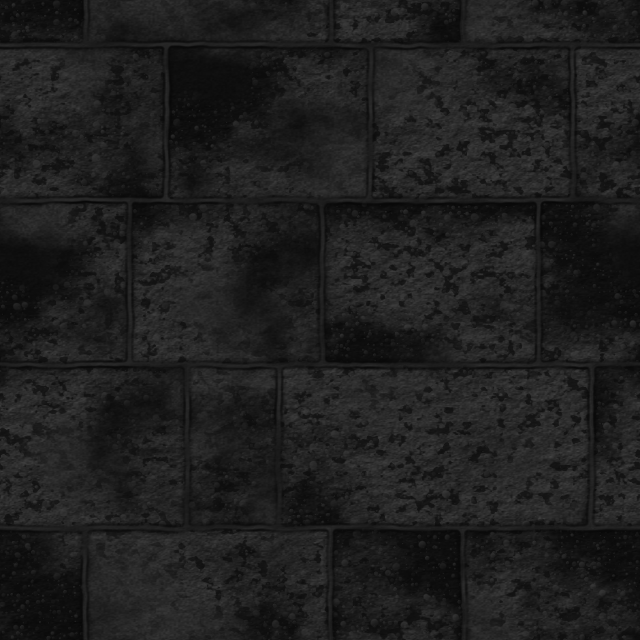
Give the GLSL for this texture, as a Shadertoy shader.

```glsl
const float ROW_TOP[4] = float[4](0.1745, 0.430, 0.6875, 0.930);
const vec3 JOINTS[4] = vec3[4](
    vec3(0.133, 0.517, 0.724), vec3(0.292, 0.436, 0.924),
    vec3(0.203, 0.504, 0.842), vec3(0.260, 0.578, 0.895));

const vec3 SOOT = vec3(0.055);
const vec3 STONE = vec3(0.168);
const vec3 MORTAR = vec3(0.145);
const vec3 PEBBLE = vec3(0.25);
const vec3 CREVICE = vec3(0.03);

const float MORTAR_WIDTH = 0.0035;
const float CORNER = 0.010;
const float WOBBLE = 0.007;
const float RELIEF = 2.6;
const vec2 LIGHT = vec2(-0.5, 0.85);

float hash(vec2 c) {
    vec3 q = fract(c.xyx * 0.1031);
    q += dot(q, q.yzx + 33.33);
    return fract((q.x + q.y) * q.z);
}

// Value noise that wraps across the canvas
float noise(vec2 p, vec2 period) {
    p *= period;
    vec2 i = floor(p), f = fract(p);
    f = f * f * (3.0 - 2.0 * f);
    vec2 a = mod(i, period), b = mod(i + 1.0, period);
    return mix(mix(hash(a), hash(vec2(b.x, a.y)), f.x),
               mix(hash(vec2(a.x, b.y)), hash(b), f.x), f.y);
}

float fbm(vec2 p, vec2 period, int octaves) {
    float sum = 0.0, total = 0.0, amp = 1.0;
    for (int i = 0; i < octaves; i++) {
        sum += amp * noise(p, period);
        total += amp;
        amp *= 0.55;
        period *= 2.0;
        p += 0.137;
    }
    return sum / total;
}

// Signed distance to the stone holding p; local is measured from its centre
float stoneDistance(vec2 p, out vec2 local, out vec2 halfSize, out float id) {
    float d = 1.0;
    for (int row = 0; row < 4; row++) {
        float bottom = ROW_TOP[(row + 3) % 4];
        float height = fract(ROW_TOP[row] - bottom);
        float v = fract(p.y - bottom);
        if (v >= height) continue;
        for (int k = 0; k < 3; k++) {
            float left = JOINTS[row][k];
            float width = fract(JOINTS[row][(k + 1) % 3] - left);
            float u = fract(p.x - left);
            if (u >= width) continue;
            halfSize = 0.5 * vec2(width, height);
            local = vec2(u, v) - halfSize;
            id = float(row * 3 + k);
            vec2 q = abs(local) - halfSize + CORNER;
            d = length(max(q, 0.0)) + min(max(q.x, q.y), 0.0) - CORNER;
        }
    }
    return d;
}

// Scattered rounded grains, lit from one side
float pebbles(vec2 p, float cells, float density) {
    vec2 g = p * cells, base = floor(g);
    float lit = 0.0;
    for (int y = -1; y <= 1; y++)
    for (int x = -1; x <= 1; x++) {
        vec2 cell = base + vec2(x, y), key = mod(cell, cells);
        float size = hash(key + 71.0);
        vec2 delta = g - cell - 0.2 - 0.6 * vec2(hash(key + 13.0), hash(key + 37.0));
        float radius = mix(0.14, 0.44, size * size);
        float cover = 1.0 - smoothstep(radius - 0.12, radius + 0.06, length(delta));
        float shade = 0.6 + 0.4 * dot(delta, LIGHT) / radius;
        float present = step(hash(key + 5.0), density);
        lit = max(lit, present * cover * shade * mix(0.3, 1.0, hash(key + 91.0)));
    }
    return lit;
}

void mainImage(out vec4 fragColor, in vec2 fragCoord) {
    vec2 p = fragCoord / iResolution.xy;
    float soft = 0.0012 + 0.5 / iResolution.y;
    vec2 wobble = vec2(fbm(p, vec2(22.0), 3), fbm(p + 0.41, vec2(22.0), 3)) - 0.5;
    vec2 local = vec2(0.0), halfSize = vec2(0.1);
    float id = 0.0;
    float d = stoneDistance(p + WOBBLE * wobble, local, halfSize, id);

    // Sooty clouds, shifted from stone to stone
    vec2 shift = vec2(hash(vec2(id, 3.0)), hash(vec2(id, 8.0)));
    float cloud = fbm(p + shift, vec2(6.0), 6) + 0.10 * (shift.x - 0.5);
    float rough = fbm(p + shift.yx, vec2(5.0), 4) + 0.16 * (shift.y - 0.5);
    rough = smoothstep(0.40, 0.62, rough);
    vec3 color = mix(SOOT, STONE, smoothstep(0.32, 0.66, cloud));

    // Chipped relief and pits
    vec2 grain = vec2(36.0, 56.0);
    float slope = fbm(p, grain, 4) - fbm(p + 0.0015 * LIGHT, grain, 4);
    color *= 1.0 + RELIEF * slope * (0.6 + 0.8 * rough);
    color *= 0.86 + 0.28 * noise(p, vec2(300.0, 380.0));
    float pits = smoothstep(0.56, 0.70, fbm(p + 0.23, vec2(70.0, 90.0), 3));
    color = mix(color, SOOT * 0.8, pits * (0.2 + 0.5 * rough));

    // Pebbles gather in the rough parts
    vec2 grit = p + 0.004 * wobble;
    float lit = max(pebbles(grit, 64.0, 0.45), 0.75 * pebbles(grit + 0.31, 120.0, 0.5));
    color = mix(color, PEBBLE, 0.75 * lit * rough);

    // Mortar with a shadowed crevice, deepest under the top edge
    float wear = noise(p + 0.17, vec2(28.0));
    float mortar = smoothstep(-MORTAR_WIDTH - soft, -MORTAR_WIDTH + soft, d);
    float topEdge = smoothstep(0.012, 0.004, halfSize.y - local.y);
    float crevice = 1.0 - smoothstep(0.0, 0.0018 + soft, abs(d + MORTAR_WIDTH + 0.001));
    color *= 1.0 - 0.25 * smoothstep(-0.014, -0.003, d);
    color = mix(color, MORTAR * (0.7 + 0.5 * wear + slope), 0.8 * mortar);
    color = mix(color, CREVICE, crevice * wear * mix(0.65, 1.1, topEdge));

    fragColor = vec4(clamp(color, 0.0, 1.0), 1.0);
}
```
